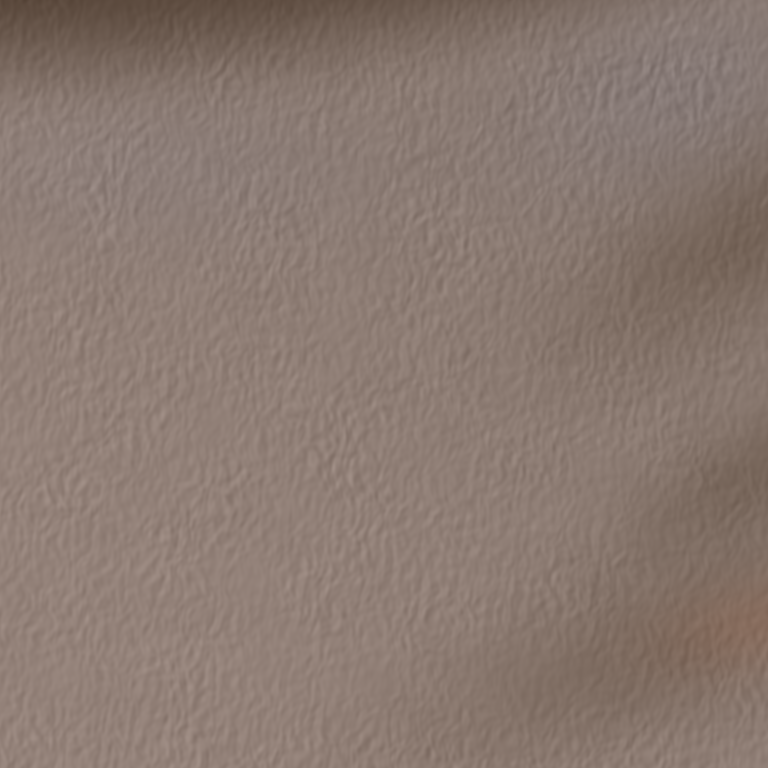
A Shadertoy shader for this texture:

```glsl
// Fine-grained taupe leather with soft shadows along the top and right edges.

// Colours
const vec3 LEATHER_LIGHT = vec3(0.578, 0.508, 0.474);
const vec3 LEATHER_MID   = vec3(0.540, 0.476, 0.442);
const vec3 SHADOW_TOP    = vec3(0.345, 0.275, 0.225);
const vec3 SHADOW_SIDE   = vec3(0.435, 0.365, 0.315);
const vec3 COOL_TINT     = vec3(-0.012, 0.002, 0.022);
const vec3 WARM_TINT     = vec3(0.040, 0.002, -0.014);

// Grain
const vec2  GRAIN_FREQ     = vec2(92.0, 56.0);  // cells across the canvas
const float GRAIN_TILT     = 0.16;              // lean of the creases, radians
const float GRAIN_WARP     = 0.007;             // wander of the creases
const float GRAIN_CONTRAST = 0.062;
const vec2  LIGHT_STEP     = vec2(-0.0022, 0.0014);
const float MOTTLE         = 0.012;

vec2 hashGradient(vec2 cell) {
    vec3 q = fract(cell.xyx * vec3(0.1031, 0.1030, 0.0973));
    q += dot(q, q.yzx + 33.33);
    float angle = 6.28318 * fract((q.x + q.y) * q.z);
    return vec2(cos(angle), sin(angle));
}

float gradientNoise(vec2 p) {
    vec2 cell = floor(p);
    vec2 f = p - cell;
    vec2 u = f * f * f * (f * (f * 6.0 - 15.0) + 10.0);
    vec2 e = vec2(1.0, 0.0);
    float a = dot(hashGradient(cell), f);
    float b = dot(hashGradient(cell + e.xy), f - e.xy);
    float c = dot(hashGradient(cell + e.yx), f - e.yx);
    float d = dot(hashGradient(cell + e.xx), f - e.xx);
    return mix(mix(a, b, u.x), mix(c, d, u.x), u.y);
}

mat2 rotation(float angle) {
    float c = cos(angle), s = sin(angle);
    return mat2(c, s, -s, c);
}

// Gaussian spot whose long axis is turned by angle
float softSpot(vec2 p, vec2 center, vec2 size, float angle) {
    vec2 q = rotation(-angle) * (p - center) / size;
    return exp(-dot(q, q));
}

// Height of the pebbled, upright creases
float leatherHeight(vec2 p) {
    vec2 q = rotation(GRAIN_TILT) * p;
    float coarse = gradientNoise(q * GRAIN_FREQ);
    float fine = gradientNoise(q * GRAIN_FREQ * 1.7 + 31.7);
    return coarse + 0.4 * fine;
}

// Relief lit from the upper left
float leatherRelief(vec2 p) {
    vec2 warp = vec2(gradientNoise(p * 24.0 + 5.3), gradientNoise(p * 24.0 + 71.9));
    vec2 q = p + GRAIN_WARP * warp;
    return leatherHeight(q - LIGHT_STEP) - leatherHeight(q + LIGHT_STEP);
}

void mainImage(out vec4 fragColor, in vec2 fragCoord) {
    vec2 p = fragCoord / iResolution.xy;

    // Broad light, brightest at the lower left
    float dimming = smoothstep(0.15, 1.05, 0.55 * p.x + 0.65 * p.y);
    vec3 color = mix(LEATHER_LIGHT, LEATHER_MID, dimming);

    // Soft folds of shadow rising toward the right edge
    float side = 0.75 * softSpot(p, vec2(0.97, 0.69), vec2(0.24, 0.10), 0.55);
    side += 0.70 * softSpot(p, vec2(1.00, 0.39), vec2(0.20, 0.07), 0.50);
    side += 0.62 * softSpot(p, vec2(0.88, 0.16), vec2(0.34, 0.10), 0.35);
    color = mix(color, SHADOW_SIDE, min(side, 0.9));

    // Dark band along the top that lifts away toward the right
    float top = smoothstep(0.83, 1.03, p.y - 0.17 * p.x * p.x);
    color = mix(color, SHADOW_TOP, top);

    // Cool sheen above, warm glow at the right
    float cool = softSpot(p, vec2(0.88, 0.88), vec2(0.22, 0.12), 0.3);
    cool += 0.6 * softSpot(p, vec2(0.20, 0.78), vec2(0.30, 0.10), 0.0);
    color += COOL_TINT * cool;
    color += WARM_TINT * softSpot(p, vec2(1.00, 0.19), vec2(0.14, 0.06), 0.2);

    // Faint mottling and grain, smoother inside the shadows
    float patches = gradientNoise(p * 9.0 + 12.4);
    float strength = (0.9 + 0.7 * patches) * (1.0 - 0.5 * min(side, 1.0)) * (1.0 - 0.55 * top);
    color += MOTTLE * gradientNoise(p * 17.0 + 43.1);
    color += GRAIN_CONTRAST * strength * leatherRelief(p);

    fragColor = vec4(clamp(color, 0.0, 1.0), 1.0);
}
```
